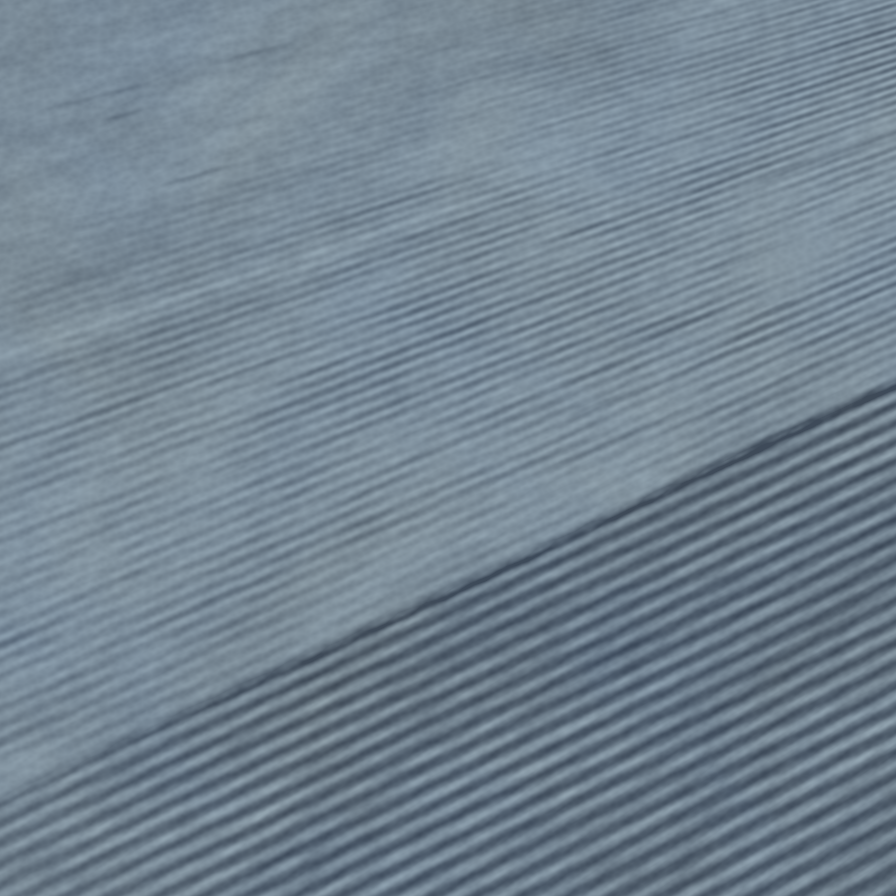
Give the GLSL for this texture, as a Shadertoy shader.

```glsl
// Weathered blue-grey ribbed surface in slanted perspective, split by a dark seam.

vec2 hash2(vec2 p) {
    return fract(sin(vec2(dot(p, vec2(127.1, 311.7)), dot(p, vec2(269.5, 183.3)))) * 4375.85);
}

// Cellular noise: distance to the nearest scattered point
float cells(vec2 p) {
    vec2 id = floor(p), f = fract(p);
    float nearest = 2.0;
    for (int j = -1; j <= 1; j++)
        for (int i = -1; i <= 1; i++) {
            vec2 o = vec2(i, j);
            nearest = min(nearest, length(o + hash2(id + o) - f));
        }
    return nearest;
}

// Layered sines, each octave bending the next; about -1 to 1
float waves(vec2 p) {
    float sum = 0.0, amp = 0.5;
    for (int i = 0; i < 4; i++) {
        p += 0.6 * sin(p.yx * 1.3 + float(i));
        sum += amp * sin(p.x) * cos(p.y);
        p = mat2(1.5, 1.1, -1.1, 1.5) * p + 2.3;
        amp *= 0.6;
    }
    return sum;
}

float bump(float d, float width) {
    return exp(-d * d / (width * width));
}

void mainImage(out vec4 fragColor, in vec2 fragCoord) {
    vec2 uv = fragCoord / iResolution.xy;
    float x = uv.x;

    // Height of each slanted line at the left edge; the far side fans more
    float rise = (uv.y - 0.495 * x) / (1.0 - 0.28 * x);
    float nearRise = (uv.y - 0.475 * x) / (1.0 - 0.10 * x);
    vec2 along = vec2(x, rise);

    // Wear stretched along the ribs, broad stains, blotches and grain
    float streaks = cells(along * vec2(6.0, 30.0)) - 0.5;
    float mottle = cells(along * vec2(34.0, 90.0) + 9.0) - 0.5;
    float clouds = waves(along * vec2(8.0, 15.0));
    float grain = cells(uv * vec2(100.0, 120.0)) - 0.5;

    // Ribs get closer together with distance
    float wander = 0.05 * waves(along * vec2(20.0, 40.0) + 5.0);
    float farPhase = -71.4 * log(1.0 - 0.657 * rise) + wander;
    float nearPhase = -85.0 * log(1.0 - 0.492 * nearRise) + wander;
    float farRib = cos(6.2832 * farPhase);
    float nearRib = cos(6.2832 * nearPhase);
    float farDash = cells(vec2(x * 13.0, farPhase * 0.6)) - 0.5;
    float nearDash = cells(vec2(x * 15.0, nearPhase * 0.8)) - 0.5;

    // Far side: pale, broken ribs fading out to the upper left
    float bare = bump(length((uv - vec2(0.88, 0.715)) * vec2(1.0, 1.25)), 0.055);
    bare += 0.5 * bump(length((uv - vec2(0.36, 0.34)) * vec2(1.0, 0.4)), 0.03);
    float fade = 1.0 - smoothstep(0.38, 0.82, rise - 0.18 * x);
    float farDepth = 0.20 + 0.16 * streaks + 0.16 * farDash - 0.12 * clouds;
    farDepth *= fade * mix(0.5, 1.0, smoothstep(0.10, 0.25, rise)) * mix(0.75, 1.1, x);
    float farTone = 0.78 + max(farDepth, 0.0) * farRib;
    farTone += 0.13 * clouds - 0.17 * streaks - 0.16 * mottle - 0.05 * farDash * fade;
    farTone = mix(farTone, 0.93, 0.85 * bare);

    // Near side: deep, dark grooves, softer at the left
    float reach = smoothstep(-0.15, 0.4, x);
    float nearDepth = mix(0.20, 0.34, reach) * (1.0 + 0.25 * clouds - 0.5 * nearDash);
    float nearTone = mix(0.64, 0.49, reach) + nearDepth * nearRib;
    nearTone += 0.09 * clouds - 0.08 * nearDash - 0.20 * mottle;

    // Seam shadow, uneven in strength
    float seam = 0.104 + 0.002 * sin(x * 9.0);
    float tone = mix(nearTone, farTone, smoothstep(-0.006, 0.006, rise - seam));
    float shade = mix(0.12, 0.50, smoothstep(0.0, 0.45, x)) * (1.0 + 0.7 * mottle);
    tone -= shade * bump(rise - seam - 0.002, 0.008);

    // Rubbed pale bands and a dark crease
    tone += 0.12 * bump(rise - 0.603, 0.010) * smoothstep(0.80, 0.3, x);
    tone += 0.05 * bump(rise - 0.145, 0.02);
    tone -= 0.32 * bump(rise - 0.495, 0.004) * smoothstep(0.80, 0.90, x);

    // Scattered dark scratches running along the ribs
    for (int i = 0; i < 26; i++) {
        vec2 r = hash2(vec2(i, 3.0)), s = hash2(vec2(i, 8.0));
        vec2 d = along - vec2(r.x, mix(0.16, 0.92, r.y));
        float ends = 1.0 - smoothstep(0.3, 1.0, abs(d.x) / mix(0.02, 0.07, s.x));
        tone -= mix(0.06, 0.24, s.y) * ends * bump(d.y, 0.0035);
    }
    tone += 0.12 * grain;

    // Slate shadows to pale steel, with a slight warm and cool drift
    vec3 color = mix(vec3(0.24, 0.29, 0.35), vec3(0.54, 0.61, 0.66), clamp(tone, 0.0, 1.1));
    color += vec3(0.008, 0.002, -0.010) * waves(uv * 9.0 + 4.0);
    fragColor = vec4(color, 1.0);
}
```
